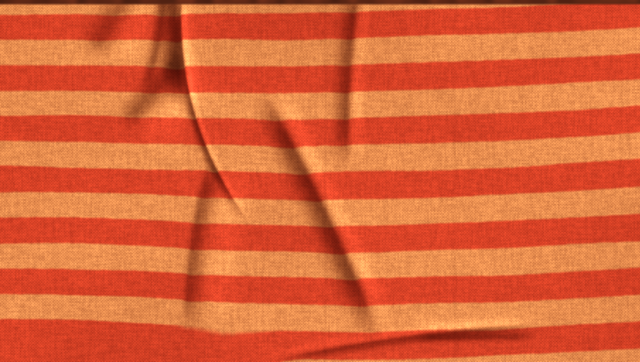
Give the GLSL for this texture, as a Shadertoy shader.

```glsl
// Rumpled woven cloth with horizontal red and orange stripes, soft folds and a dark top edge.

const vec3 RED = vec3(0.83, 0.25, 0.145);
const vec3 ORANGE = vec3(0.90, 0.545, 0.305);
const vec3 EDGE_BROWN = vec3(0.36, 0.15, 0.08);
const vec3 SHADE_TINT = vec3(1.0, 1.45, 1.65);  // shadows grow redder as they deepen

const float PERIOD_LEFT = 0.140;    // stripe repeat, in canvas heights
const float PERIOD_RIGHT = 0.148;
const float FIRST_BAND = 0.075;     // depth of the first red band's centre
const float BAND_RISE = 0.040;      // upward sweep toward the right
const float RED_HALF = 0.252;       // half width of red, in periods
const float EDGE_SOFT = 0.022;
const float WOBBLE = 0.007;
const float FOLD_PULL = 0.012;      // stripe shift inside folds
const float THREADS = 128.0;        // threads per canvas height
const float WEAVE_DEPTH = 0.05;
const float GRAIN_DEPTH = 0.16;
const float TOP_EDGE = 0.012;

// Folds: start.xy, end.xy / bend, left width, right width, depth
const int FOLDS = 10;
const vec4 FOLD_ENDS[FOLDS] = vec4[FOLDS](
    vec4(0.502, 1.06, 0.695, 0.37), vec4(0.480, 1.06, 0.505, 0.70),
    vec4(0.500, 0.86, 0.330, 0.65), vec4(0.720, 0.75, 1.045, 0.05),
    vec4(0.990, 1.06, 0.955, 0.53), vec4(0.590, 0.57, 0.520, 0.08),
    vec4(0.370, 1.06, 0.250, 0.84), vec4(0.450, 1.06, 0.395, 0.74),
    vec4(0.750, 0.00, 1.520, 0.10), vec4(1.130, 0.065, 1.500, 0.07));
const vec4 FOLD_SHAPE[FOLDS] = vec4[FOLDS](
    vec4(-0.070, 0.014, 0.005, 0.42), vec4(-0.010, 0.035, 0.014, 0.48),
    vec4(0.010, 0.030, 0.030, 0.30), vec4(0.015, 0.038, 0.015, 0.42),
    vec4(-0.012, 0.030, 0.012, 0.34), vec4(-0.020, 0.013, 0.032, 0.30),
    vec4(0.000, 0.040, 0.030, 0.26), vec4(0.015, 0.016, 0.012, 0.28),
    vec4(0.017, 0.016, 0.007, 0.30), vec4(0.000, 0.010, 0.014, 0.28));

float hash(vec2 p) {
    return fract(sin(dot(p, vec2(127.1, 311.7))) * 43758.5453);
}

float noise(vec2 p) {
    vec2 i = floor(p), f = fract(p);
    f = f * f * (3.0 - 2.0 * f);
    return mix(mix(hash(i), hash(i + vec2(1, 0)), f.x),
               mix(hash(i + vec2(0, 1)), hash(i + vec2(1, 1)), f.x), f.y);
}

// Curved crease: x is the shadow, y the lit ridge beside it
vec2 fold(vec2 p, vec4 ends, vec4 shape) {
    vec2 span = ends.zw - ends.xy;
    float len = length(span);
    vec2 dir = span / len;
    vec2 q = p - ends.xy;
    float t = dot(q, dir) / len;
    float d = dot(q, vec2(-dir.y, dir.x)) - shape.x * 4.0 * t * (1.0 - t);
    float w = d < 0.0 ? shape.y : shape.z;
    float fade = smoothstep(-0.02, 0.2, t) * (1.0 - smoothstep(0.75, 1.02, t));
    float ridge = (d - 2.6 * shape.z) / (1.6 * shape.z);
    return shape.w * fade * vec2(exp(-d * d / (w * w)), 0.28 * exp(-ridge * ridge));
}

// Share of red at a point; depth runs down from the top edge
float redBand(vec2 p, float u, float pull, float pixel) {
    float depth = 1.0 - p.y + pull;
    depth -= 0.6 * max(0.1 - p.y, 0.0) * (1.0 - smoothstep(0.6, 0.85, p.x));
    depth += WOBBLE * (noise(p * vec2(5.0, 9.0)) - 0.5);
    depth += 0.002 * (noise(p * vec2(70.0, 30.0)) - 0.5);
    float period = mix(PERIOD_LEFT, PERIOD_RIGHT, smoothstep(0.0, 0.6, u));
    float phase = (depth - FIRST_BAND + BAND_RISE * u * u * u) / period;
    float d = abs(fract(phase + 0.5) - 0.5);
    float soft = EDGE_SOFT + 0.5 * pixel / period;
    return 1.0 - smoothstep(RED_HALF - soft, RED_HALF + soft, d);
}

// Crossing threads with uneven yarn along both directions
float weave(vec2 p, float pixel) {
    vec2 s = sin(p * THREADS * 6.2832);
    float visible = 1.0 - smoothstep(0.3, 0.7, pixel * THREADS);
    float yarn = noise(p * vec2(45.0, 230.0)) + noise(p * vec2(230.0, 45.0))
               + noise(p * 210.0 + 17.0) - 1.5;
    return WEAVE_DEPTH * s.x * s.y * visible + GRAIN_DEPTH * 0.5 * yarn;
}

void mainImage(out vec4 fragColor, in vec2 fragCoord) {
    vec2 p = fragCoord / iResolution.y;
    float u = fragCoord.x / iResolution.x;
    float pixel = 1.0 / iResolution.y;

    // Combine all folds
    float light = 1.0, shadow = 0.0;
    for (int i = 0; i < FOLDS; i++) {
        vec2 f = fold(p, FOLD_ENDS[i], FOLD_SHAPE[i]);
        light *= (1.0 - f.x) * (1.0 + f.y);
        shadow += f.x;
    }

    // Broad undulation and faint pressed vertical creases
    light *= 0.96 + 0.08 * noise(p * vec2(4.0, 3.0) + 5.0);
    light *= 1.0 - 0.05 * exp(-pow((p.x - 0.899) / 0.004, 2.0));
    light *= 1.0 - 0.03 * exp(-pow((p.x - 1.256) / 0.006, 2.0));
    light *= 1.0 + weave(p, pixel);

    vec3 color = mix(ORANGE, RED, redBand(p, u, -FOLD_PULL * shadow, pixel));
    color *= pow(vec3(max(light, 0.0)), SHADE_TINT);

    // Dark strip along the top
    float strip = smoothstep(-pixel - 0.002, pixel + 0.002, p.y - 1.0 + TOP_EDGE);
    color = mix(color, EDGE_BROWN * (0.8 + 0.4 * noise(p * 40.0)), strip);
    fragColor = vec4(clamp(color, 0.0, 1.0), 1.0);
}
```
